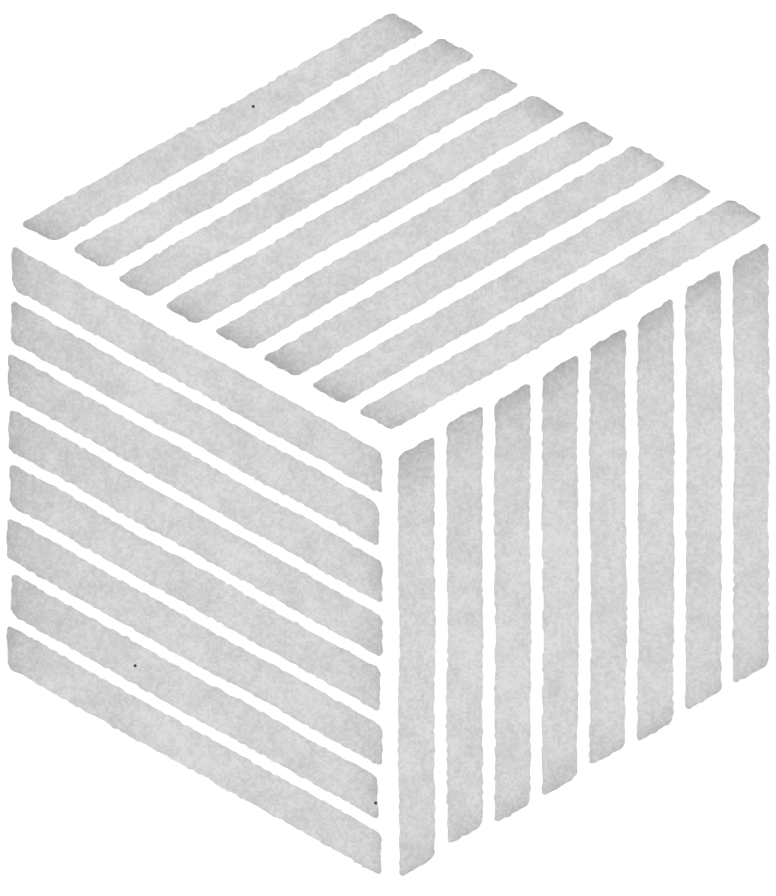
Give the GLSL for this background, as a WebGL 1 fragment shader.

```glsl
precision highp float;

uniform vec2 u_resolution;

const vec3 PAPER = vec3(1.0);
const vec3 INK_LIGHT = vec3(0.865);
const vec3 INK_SHADE = vec3(0.79);
const vec3 INK_END = vec3(0.66);
const vec3 SPECK = vec3(0.3);

const float BARS = 8.0;
const float FACE_SPAN = 0.41;     // distance between opposite face edges
const float CORNER = 0.006;
const float WAVER = 0.0024;       // slow drift of the bar edges
const float ROUGHNESS = 0.0022;   // fine raggedness of the bar edges
const float END_JITTER = 0.006;
const float POOL_DEPTH = 0.014;   // reach of the dark ink at bar ends
const float WASH_DEPTH = 0.055;   // reach of the softer tone behind it
const float SPECK_CELLS = 22.0;
const float SPECK_CHANCE = 0.018;
const float SPECK_RADIUS = 0.0016;

float hash(vec2 p) {
  vec3 q = fract(p.xyx * 0.1031);
  q += dot(q, q.yzx + 33.33);
  return fract((q.x + q.y) * q.z);
}

float noise(vec2 p) {
  vec2 cell = floor(p);
  vec2 f = fract(p);
  f = f * f * (3.0 - 2.0 * f);
  float low = mix(hash(cell), hash(cell + vec2(1.0, 0.0)), f.x);
  float high = mix(hash(cell + vec2(0.0, 1.0)), hash(cell + 1.0), f.x);
  return mix(low, high, f.y);
}

float cross2(vec2 a, vec2 b) {
  return a.x * b.y - a.y * b.x;
}

// Rounded box distance in the skewed axes of a face
float barDistance(vec2 d) {
  d += CORNER;
  return length(max(d, 0.0)) + min(max(d.x, d.y), 0.0) - CORNER;
}

// Paints one face: bars run along "run" and repeat along "stack".
// "pool" is the ink build-up at the start and end of each bar.
vec3 paintFace(vec3 color, vec2 p, vec2 origin, vec2 run, vec2 stack,
               float width, vec2 pool, float wash, float seed) {
  vec2 drift = vec2(noise(p * 14.0 + seed), noise(p * 14.0 + seed + 40.0)) - 0.5;
  vec2 ragged = vec2(noise(p * 190.0), noise(p * 190.0 + 70.0)) - 0.5;
  vec2 q = p + drift * WAVER + ragged * ROUGHNESS - origin;
  float area = cross2(run, stack);
  float along = cross2(q, stack) / area;
  float across = cross2(run, q) / area;

  // Nearest bar and its slightly uneven ends
  float pitch = (1.0 - width) / (BARS - 1.0);
  float index = clamp(floor((across - 0.5 * width) / pitch + 0.5), 0.0, BARS - 1.0);
  float center = 0.5 * width + index * pitch;
  vec2 jitter = vec2(hash(vec2(index, seed)), hash(vec2(index, seed + 9.0))) - 0.5;
  vec2 ends = vec2(along, 1.0 - along) * FACE_SPAN + jitter * END_JITTER;
  float side = (abs(across - center) - 0.5 * width) * FACE_SPAN;
  float d = barDistance(vec2(-min(ends.x, ends.y), side));

  // Grain, blotches and faint streaks square to the bars on the wash
  float grain = noise(p * 430.0) * 0.6 + noise(p * 210.0 + 15.0) * 0.4;
  float blotch = noise(p * 55.0 + seed) * 0.6 + noise(p * 18.0 + seed) * 0.4;
  float streak = noise(vec2(along * 90.0, across * 12.0) + seed);
  float washed = wash * exp(-max(ends.x, 0.0) / WASH_DEPTH) * (0.5 + streak);
  float tone = 0.42 + (grain - 0.5) * 1.3 + (blotch - 0.5) * 0.8 + washed;
  tone += 0.2 * smoothstep(-0.006, 0.0, d);
  vec3 ink = mix(INK_LIGHT, INK_SHADE, clamp(tone, 0.0, 1.5));

  // Dark pools at both ends
  vec2 pooled = pool * exp(-max(ends, 0.0) / POOL_DEPTH);
  float patches = 0.35 + 0.7 * noise(p * 60.0 + seed + 5.0) + 0.5 * (grain - 0.5);
  ink = mix(ink, INK_END, clamp((pooled.x + pooled.y) * patches, 0.0, 1.0));

  float soft = 0.8 / u_resolution.y;
  return mix(color, ink, 1.0 - smoothstep(-soft, soft, d));
}

// Sparse dark dots
float specks(vec2 p) {
  vec2 cell = floor(p * SPECK_CELLS);
  vec2 offset = 0.2 + 0.6 * vec2(hash(cell + 3.0), hash(cell + 8.0));
  float d = length(p - (cell + offset) / SPECK_CELLS) - SPECK_RADIUS;
  float soft = 0.8 / u_resolution.y;
  return step(hash(cell + 21.0), SPECK_CHANCE) * (1.0 - smoothstep(-soft, soft, d));
}

void main() {
  vec2 p = gl_FragCoord.xy / u_resolution.y;
  vec3 color = PAPER;

  // Top, left and right faces
  color = paintFace(color, p, vec2(0.0221, 0.75), vec2(0.4141, 0.2355),
                    vec2(0.4141, -0.2305), 0.091, vec2(1.1, 0.9), 0.0, 11.0);
  color = paintFace(color, p, vec2(0.0104, 0.728), vec2(0.4141, -0.2318),
                    vec2(0.0, -0.474), 0.1, vec2(0.7, 0.6), 0.5, 27.0);
  color = paintFace(color, p, vec2(0.4453, 0.4935), vec2(0.0, -0.4714),
                    vec2(0.4128, 0.2357), 0.096, vec2(0.9, 0.6), 0.6, 53.0);

  float onInk = step(color.r, 0.95);
  color = mix(color, SPECK, specks(p) * onInk);
  gl_FragColor = vec4(color, 1.0);
}
```
